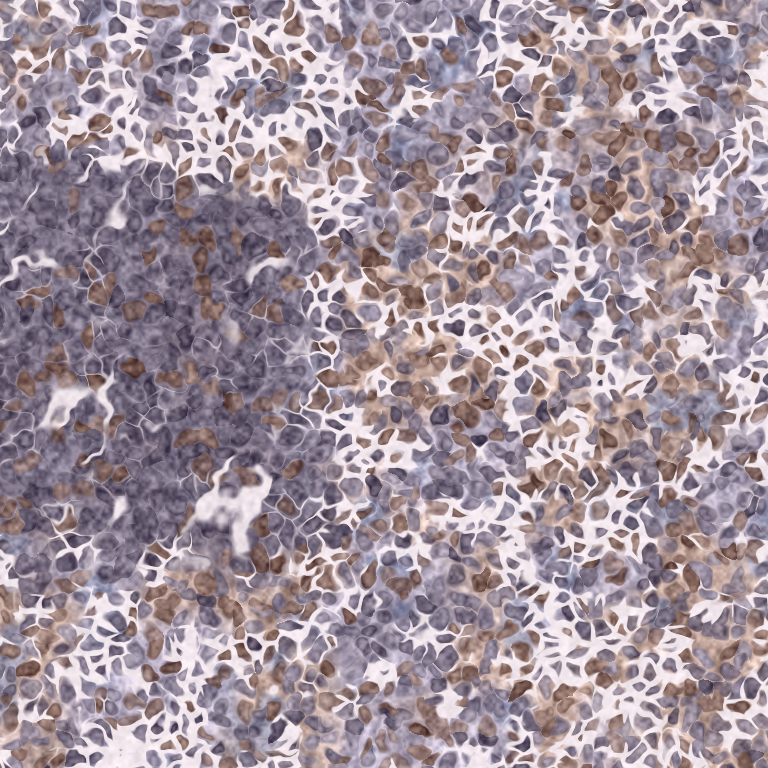
Write a WebGL 1 fragment shader that draws this texture.

```glsl
precision highp float;
// Stained tissue section: mottled nuclei in a pale stroma with white clefts.
// Jittered stretched cells give the nuclei and the gaps between them; a rounded
// region holds a denser, darker follicle split by slanted cracks.
uniform vec2 u_resolution;

#define CELLS 43.0          // cells across the canvas
#define JITTER 0.85         // irregularity of the cell centres
#define STRETCH 0.22        // elongation of the nuclei
#define SOFTNESS 0.10       // blur of outlines, in cells
#define CLEFT_WIDTH 0.34    // widest white gap, in cells
#define MOTTLE 0.40         // strength of the fine chromatin grain
#define BROWN_SHARE 0.36    // share of brown nuclei
#define CRACK_ANGLE 0.90    // slant of the follicle cracks, in radians

const vec3 NUCLEUS_DARK = vec3(0.31, 0.27, 0.35);
const vec3 NUCLEUS_PALE = vec3(0.57, 0.53, 0.61);
const vec3 NUCLEUS_BROWN = vec3(0.46, 0.33, 0.28);
const vec3 STROMA_LILAC = vec3(0.73, 0.69, 0.77);
const vec3 STROMA_PEACH = vec3(0.79, 0.68, 0.64);
const vec3 STROMA_BLUE = vec3(0.54, 0.57, 0.70);
const vec3 FOLLICLE_GROUND = vec3(0.50, 0.46, 0.54);
const vec3 CLEFT_WHITE = vec3(0.95, 0.91, 0.93);

vec3 hash3(vec2 p) {
  vec3 q = fract(p.xyx * vec3(0.1031, 0.1030, 0.0973));
  q += dot(q, q.yxz + 33.33);
  return fract((q.xxy + q.yzz) * q.zyx);
}

float noise(vec2 p) {
  vec2 i = floor(p), f = fract(p);
  f = f * f * (3.0 - 2.0 * f);
  vec2 e = vec2(0.0, 1.0);
  return mix(mix(hash3(i).x, hash3(i + e.yx).x, f.x),
             mix(hash3(i + e.xy).x, hash3(i + e.yy).x, f.x), f.y);
}

float fbm(vec2 p) {
  return 0.62 * noise(p) + 0.38 * noise(p * 2.13 + 17.3);
}

vec2 rotate(vec2 p, float a) {
  float c = cos(a), s = sin(a);
  return vec2(c * p.x + s * p.y, c * p.y - s * p.x);
}

// x: distance to the nearest centre, y: to the second; id: nearest cell
vec2 nearestCells(vec2 p, out vec2 id) {
  vec2 base = floor(p), best = vec2(9.0);
  id = base;
  for (int j = -1; j <= 1; j++) {
    for (int i = -1; i <= 1; i++) {
      vec2 cell = base + vec2(float(i), float(j));
      vec3 h = hash3(cell + 50.0);
      vec2 r = cell + 0.5 + JITTER * (h.xy - 0.5) - p;
      r = rotate(r, 3.1416 * h.z) * vec2(1.0 - STRETCH, 1.0 + STRETCH);
      float d = length(r);
      if (d < best.x) {
        best = vec2(d, best.x);
        id = cell;
      } else {
        best.y = min(best.y, d);
      }
    }
  }
  return best;
}

// 1 inside the dense follicle, 0 outside
float follicleMask(vec2 uv) {
  vec2 q = uv - vec2(0.12, 0.53);
  q.y += 0.16 * q.x;
  q = abs(q) - vec2(0.17, 0.13);
  float d = length(max(q, 0.0)) - 0.12 + 0.12 * (fbm(uv * 9.0) - 0.5);
  return 1.0 - smoothstep(-0.025, 0.035, d);
}

void main() {
  vec2 uv = gl_FragCoord.xy / min(u_resolution.x, u_resolution.y);
  vec2 warp = vec2(fbm(uv * 38.0), fbm(uv * 38.0 + 71.0)) - 0.5;
  float follicle = follicleMask(uv);
  float grain = 0.6 * noise(uv * 125.0) + 0.4 * noise(uv * 230.0 + 9.0) - 0.5;

  // Stroma: tinted patches and wavy upright fibres
  vec3 color = mix(STROMA_LILAC, STROMA_PEACH, smoothstep(0.36, 0.62, fbm(uv * 8.0 + 3.0)));
  color = mix(color, STROMA_BLUE, 0.7 * smoothstep(0.58, 0.78, fbm(uv * 15.0 + 40.0)));
  color += 0.26 * (noise(rotate(uv + 0.03 * warp, -0.25) * vec2(95.0, 22.0)) - 0.5);
  color = mix(color, FOLLICLE_GROUND, 0.85 * follicle);

  // Nuclei: dark rim, paler mottled middle
  vec2 id;
  vec2 near = nearestCells(uv * CELLS + 0.9 * warp, id);
  vec3 h = hash3(id + 211.0);
  vec3 k = hash3(id + 397.0);
  float radius = mix(0.34, 0.60, h.x) + 0.10 * follicle + 0.3 * grain;
  float nucleus = 1.0 - smoothstep(radius - SOFTNESS, radius + SOFTNESS, near.x);
  vec3 stain = mix(NUCLEUS_DARK, NUCLEUS_PALE, h.y * (1.0 - 0.45 * follicle));
  float brown = step(h.z, BROWN_SHARE * (1.0 - 0.5 * follicle));
  stain = mix(stain, NUCLEUS_BROWN + 0.16 * (h.y - 0.4), 0.85 * brown);
  stain += 0.09 * (1.0 - smoothstep(0.1, 0.95, near.x / radius)) - 0.03;
  color = mix(color, stain, nucleus * mix(0.65, 1.0, k.x));
  color += MOTTLE * grain * vec3(1.0, 0.98, 0.93);

  // White clefts between cells, widening in patches
  float open = smoothstep(0.40, 0.74, fbm(uv * 24.0 + 80.0)) * (1.0 - 0.75 * follicle);
  float width = CLEFT_WIDTH * open;
  float cleft = 1.0 - smoothstep(width - SOFTNESS, width + SOFTNESS, near.y - near.x);
  cleft *= smoothstep(0.05, 0.4, open);

  // Slanted cracks, mostly in the follicle
  vec2 along = rotate(uv + 0.035 * warp, CRACK_ANGLE) * vec2(10.0, 27.0);
  float ridge = abs(noise(along + 30.0) - 0.5);
  float crack = 1.0 - smoothstep(0.03, 0.10, ridge);
  crack *= smoothstep(0.50, 0.64, fbm(uv * 17.0 + 120.0)) * mix(0.25, 0.95, follicle);

  color = mix(color, CLEFT_WHITE + 0.12 * grain, max(cleft, crack));
  gl_FragColor = vec4(clamp(color, 0.0, 1.0), 1.0);
}
```
